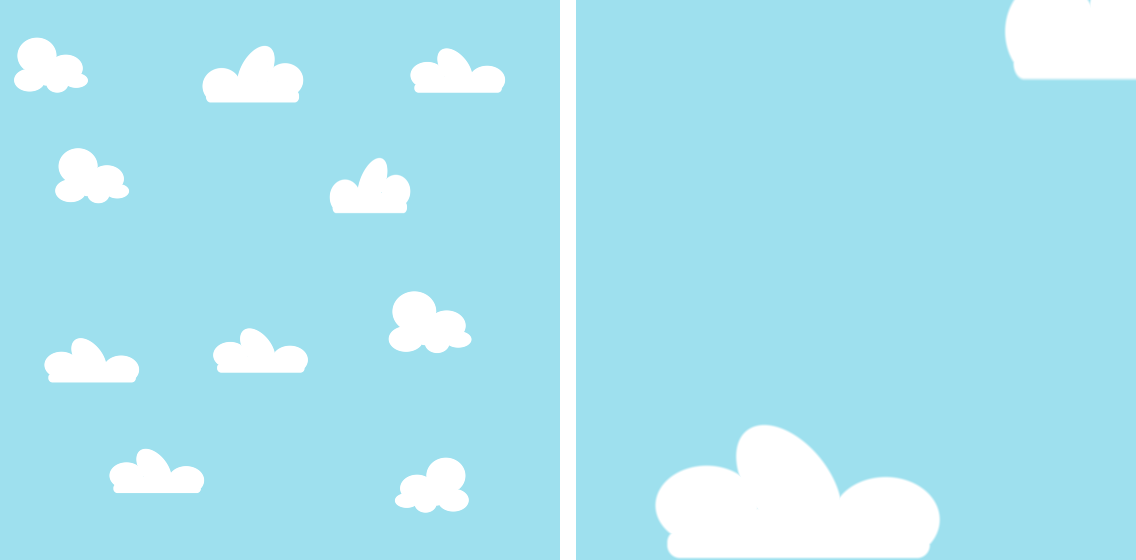
Left: the whole. Right: its middle third, enlarged.
This pattern is drawn by a three.js fragment shader. Its source:

```glsl
varying vec2 vUv;

const vec3 SKY = vec3(0.62, 0.88, 0.935);
const vec3 CLOUD = vec3(1.0);
const float EDGE = 0.001;

float ellipse(vec2 p, vec2 center, vec2 radius) {
  vec2 q = p - center + 0.0001;
  float k = length(q / radius);
  return k * (k - 1.0) / length(q / (radius * radius));
}

float roundBox(vec2 p, vec2 low, vec2 high, float corner) {
  vec2 q = abs(p - 0.5 * (low + high)) - 0.5 * (high - low) + corner;
  return length(max(q, 0.0)) + min(max(q.x, q.y), 0.0) - corner;
}

vec2 turn(vec2 p, float angle) {
  float c = cos(angle), s = sin(angle);
  return vec2(c * p.x + s * p.y, c * p.y - s * p.x);
}

// Three lobes on a level base; half width is 1, base lies at y = 0
float flatCloud(vec2 p) {
  float d = ellipse(p, vec2(-0.64, 0.37), vec2(0.36, 0.28));
  d = min(d, ellipse(p, vec2(0.62, 0.27), vec2(0.38, 0.30)));
  d = min(d, ellipse(turn(p - vec2(-0.06, 0.52), 2.24), vec2(0.0), vec2(0.48, 0.285)));
  d = min(d, roundBox(p, vec2(-0.6, 0.0), vec2(0.6, 0.35), 0.02));
  d = min(d, roundBox(p, vec2(-0.917, 0.0), vec2(0.93, 0.2), 0.09));
  return max(d, -p.y);
}

// Bulging lobes all around; half width is 1
float puffCloud(vec2 p) {
  float d = ellipse(p, vec2(-0.38, 1.0), vec2(0.53, 0.49));
  d = min(d, ellipse(p, vec2(0.40, 0.66), vec2(0.46, 0.37)));
  d = min(d, ellipse(p, vec2(0.68, 0.33), vec2(0.32, 0.20)));
  d = min(d, ellipse(p, vec2(0.17, 0.25), vec2(0.30, 0.25)));
  d = min(d, ellipse(p, vec2(-0.58, 0.34), vec2(0.42, 0.31)));
  return min(d, ellipse(p, vec2(0.0, 0.55), vec2(0.60, 0.37)));
}

// Cell center plus a slow drift from sines
vec2 cloudPlace(float column, float row, float count, float id) {
  vec2 cell = vec2((column + 0.5) / count, (row + 0.5) / 4.0);
  vec2 drift = vec2(0.06 * cos(id * 0.55) - 0.03, 0.035 * cos((id - 5.0) * 1.047) - 0.023);
  return cell + drift;
}

// Distance to one cloud, with kind, size and mirroring chosen by its id
float cloud(vec2 p, float id) {
  bool puff = abs(mod(id, 3.0) - 1.0) < 0.5 || abs(id - 5.0) < 0.5;
  bool tall = !puff && id > 5.5 && mod(id, 2.0) < 0.5;
  float wave = cos((id - 8.0) * 1.5708);
  float size = puff ? 0.066 + 0.008 * wave : (tall ? 0.081 + 0.009 * wave : 0.0846);
  float stretch = tall ? 1.33 - 0.13 * wave : 1.0;
  float side = (tall || abs(id - 1.0) < 0.5) ? -1.0 : 1.0;
  vec2 q = p / (size * vec2(side, stretch));
  return size * (puff ? puffCloud(q) : flatCloud(q));
}

void main() {
  float d = 1.0;
  float id = 0.0;

  // Rows alternate between two and three clouds
  for (int r = 0; r < 4; r++) {
    float row = float(r);
    float count = 2.0 + mod(row, 2.0);
    for (int c = 0; c < 3; c++) {
      float column = float(c);
      if (column < count - 0.5) {
        vec2 place = cloudPlace(column, row, count, id);
        vec2 wrapped = fract(vUv - place + 0.5) - 0.5;
        d = min(d, cloud(wrapped, id));
        id += 1.0;
      }
    }
  }

  float cover = 1.0 - smoothstep(-EDGE, EDGE, d);
  gl_FragColor = vec4(mix(SKY, CLOUD, cover), 1.0);
}
```
